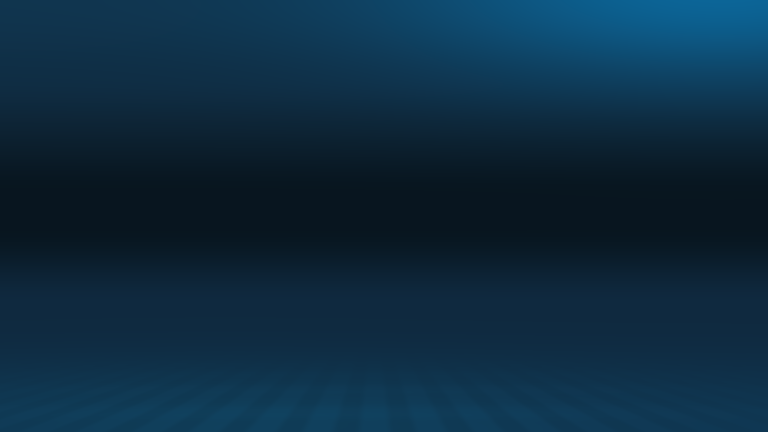
Reproduce this background procedurally as a WebGL 1 fragment shader.

```glsl
precision highp float;
// Dark blue studio backdrop with a top-right glow and a faint perspective floor grid.
uniform vec2 u_resolution;

const vec3 NIGHT = vec3(0.030, 0.083, 0.120);
const vec3 DUSK = vec3(0.050, 0.130, 0.190);
const vec3 WALL_MID = vec3(0.060, 0.175, 0.262);
const vec3 WALL_TOP = vec3(0.062, 0.205, 0.305);
const vec3 FLOOR_FAR = vec3(0.060, 0.162, 0.248);
const vec3 FLOOR_NEAR = vec3(0.060, 0.210, 0.315);
const vec3 GLOW_BLUE = vec3(0.045, 0.400, 0.600);
const vec3 TEAL_LIGHT = vec3(0.000, 0.024, 0.024);
const vec3 GRID_LIGHT = vec3(0.003, 0.032, 0.045);

// Soft elliptical falloff, 1 at the centre
float glow(vec2 p, vec2 center, vec2 radius) {
  vec2 d = (p - center) / radius;
  return exp(-dot(d, d));
}

// Soft repeated stripe centred on whole numbers
float stripe(float coord, float halfWidth, float blur) {
  float d = abs(fract(coord + 0.5) - 0.5);
  return 1.0 - smoothstep(halfWidth - blur, halfWidth + blur, d);
}

// Wall above, dark band across the middle, floor below
vec3 backdrop(float y) {
  vec3 wall = mix(NIGHT, DUSK, smoothstep(0.55, 0.71, y));
  wall = mix(wall, WALL_MID, smoothstep(0.66, 0.82, y));
  wall = mix(wall, WALL_TOP, smoothstep(0.78, 1.0, y));
  vec3 ground = mix(FLOOR_NEAR, FLOOR_FAR, smoothstep(0.0, 0.27, y));
  ground = mix(ground, NIGHT, smoothstep(0.29, 0.48, y));
  return mix(ground, wall, step(0.5, y));
}

// Floor tiles receding to a vanishing point
float floorGrid(vec2 p, vec2 vanish, vec2 density) {
  float depth = vanish.y / max(vanish.y - p.y, 0.03);
  float rays = stripe((p.x - vanish.x) * depth * density.x, 0.27, 0.10);
  float rows = stripe(depth * density.y, 0.22, 0.14);
  float fade = 1.0 - smoothstep(0.0, 0.20, p.y);
  return fade * (0.65 * rays + 0.35 * rows);
}

void main() {
  vec2 p = gl_FragCoord.xy / u_resolution;
  vec3 color = backdrop(p.y);

  // Light from the upper right
  color = mix(color, GLOW_BLUE, glow(p, vec2(0.94, 1.03), vec2(0.42, 0.21)));

  // Floor light and grid, strongest left of centre
  color += TEAL_LIGHT * glow(p, vec2(0.30, 0.04), vec2(0.40, 0.12));
  float spread = glow(p, vec2(0.45, 0.0), vec2(0.48, 0.30));
  color += GRID_LIGHT * spread * floorGrid(p, vec2(0.488, 0.31), vec2(13.5, 3.4));

  gl_FragColor = vec4(color, 1.0);
}
```
